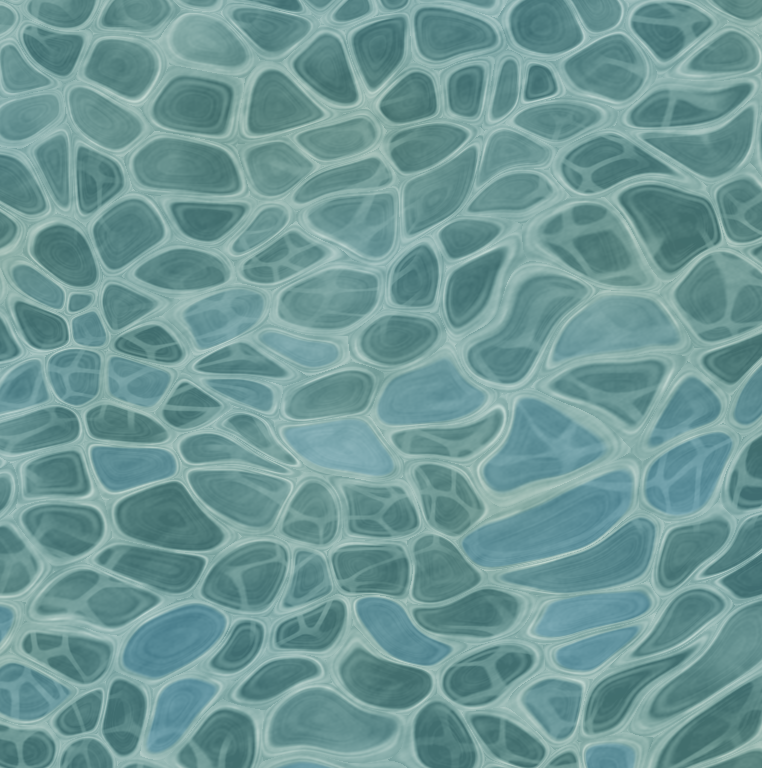
A WebGL 2 fragment shader for this texture:

```glsl
#version 300 es
precision highp float;
// Rippled water painted as a pale, hand-drawn net over deep teal pools.
// Rounded Voronoi cells on a warped, tilted plane form the net; a finer net,
// contour-following brush streaks and thin crests layer the paint on top.

uniform vec2 u_resolution;
out vec4 fragColor;

const vec3 DEEP_TEAL = vec3(0.255, 0.43, 0.435);
const vec3 PALE_FOAM = vec3(0.67, 0.775, 0.755);
const vec3 BLUE_SHIFT = vec3(-0.035, -0.005, 0.05);

vec2 hash2(vec2 p) {
    vec3 q = fract(p.xyx * vec3(0.1031, 0.1030, 0.0973));
    q += dot(q, q.yzx + 33.33);
    return fract((q.xx + q.yz) * q.zy);
}

float noise(vec2 p) {
    vec2 i = floor(p), f = fract(p);
    f = f * f * (3.0 - 2.0 * f);
    float low = mix(hash2(i).x, hash2(i + vec2(1, 0)).x, f.x);
    float high = mix(hash2(i + vec2(0, 1)).x, hash2(i + vec2(1, 1)).x, f.x);
    return mix(low, high, f.y);
}

float fbm(vec2 p) {
    float sum = 0.0, gain = 0.53;
    for (int i = 0; i < 4; i++) {
        sum += gain * noise(p);
        p = mat2(1.6, 1.2, -1.2, 1.6) * p + 7.3;
        gain *= 0.5;
    }
    return sum;
}

vec2 warp(vec2 p, float seed) {
    return vec2(noise(p + seed), noise(p + seed + 41.7)) - 0.5;
}

vec2 rotate(vec2 p, float angle) {
    float c = cos(angle), s = sin(angle);
    return vec2(c * p.x + s * p.y, c * p.y - s * p.x);
}

// Rounded cells: x = distance to the border, y = cell random, zw = offset to its seed.
vec4 cells(vec2 p, float sharpness) {
    vec2 base = floor(p), f = fract(p), nearId = vec2(0), nearOffset = vec2(0);
    float best = 9.0;
    for (int y = -1; y <= 1; y++)
    for (int x = -1; x <= 1; x++) {
        vec2 g = vec2(x, y);
        vec2 r = g + 0.06 + 0.88 * hash2(base + g) - f;
        if (dot(r, r) < best) { best = dot(r, r); nearId = g; nearOffset = r; }
    }
    float sum = 0.0;
    for (int y = -2; y <= 2; y++)
    for (int x = -2; x <= 2; x++) {
        vec2 g = nearId + vec2(x, y);
        vec2 r = g + 0.06 + 0.88 * hash2(base + g) - f;
        vec2 gap = r - nearOffset;
        if (dot(gap, gap) > 0.0001)
            sum += exp(-sharpness * dot(0.5 * (nearOffset + r), normalize(gap)));
    }
    return vec4(-log(sum) / sharpness, hash2(base + nearId + 71.0).y, nearOffset);
}

// Brush marks that run along the outline of a cell.
float contourStreak(vec4 cell, float density) {
    return noise(cell.zw * 2.5 + cell.x * density * vec2(1.0, -0.75) + cell.y * 57.0);
}

// Coverage of a band of the given half width around zero.
float band(float d, float halfWidth, float soft) {
    return 1.0 - smoothstep(halfWidth - soft, halfWidth + soft, d);
}

// Plane with larger pools at upper left and steeper tilt at upper right.
vec2 waterPlane(vec2 p) {
    vec2 swell = p - vec2(0.23, 0.8);
    p -= 0.36 * swell * exp(-14.0 * dot(swell, swell));
    float tilt = 0.12 + 0.36 * smoothstep(0.7, 1.6, p.x + p.y);
    vec2 q = rotate(p - 0.5, tilt) * vec2(9.6, 13.4);
    return q + 1.7 * warp(p * 3.4, 3.0) + 0.5 * warp(p * 11.0, 19.0);
}

void main() {
    vec2 p = gl_FragCoord.xy / u_resolution;
    vec2 plane = waterPlane(p);
    vec4 pool = cells(plane + 20.0, 14.0);
    vec4 ripple = cells(plane * 1.45 + 1.3 * warp(p * 6.0, 60.0) + 80.0, 18.0);
    float streak = contourStreak(pool, 30.0);
    float grain = fbm(rotate(p, 0.45) * vec2(22.0, 75.0));
    float patches = fbm(p * 5.0 + 12.0);

    // Pool fill, with milky veils gathered near the centre
    vec2 middle = p - vec2(0.45, 0.5);
    float veil = smoothstep(0.5, 0.78, patches) + 0.55 * exp(-22.0 * dot(middle, middle));
    float tone = 0.04 + 0.3 * pool.y * pool.y + 0.28 * veil;
    tone += 0.24 * (grain - 0.5) + 0.12 * (streak - 0.5);

    // Finer translucent net and a soft inner rim
    float rippleMask = smoothstep(0.35, 0.6, noise(p * 8.0 + 33.0));
    float thin = band(ripple.x, 0.03 + 0.07 * noise(p * 17.0), 0.035);
    tone = mix(tone, 0.6 + 0.4 * (grain - 0.5), 0.65 * thin * rippleMask);
    float webWidth = 0.035 + 0.085 * noise(p * 13.0 + 5.0);
    float rim = band(abs(pool.x - webWidth - 0.07), 0.025, 0.025);
    tone = mix(tone, 0.5, 0.6 * rim * smoothstep(0.3, 0.7, noise(p * 15.0 + 90.0)));

    // Main net, streaked along its strokes, with bright crests
    float web = band(pool.x, webWidth, 0.028);
    float webTone = 0.77 + 0.42 * (streak - 0.5) + 0.38 * (grain - 0.5);
    float crest = band(abs(pool.x - 0.5 * webWidth), 0.012, 0.014);
    webTone += 0.24 * crest * smoothstep(0.45, 0.7, noise(p * 24.0 + 8.0));
    tone = mix(tone, webTone, 0.94 * web);

    // Palette, cool blue pools and canvas tooth
    tone = clamp(tone + 0.05 * (noise(p * 260.0) - 0.5), 0.0, 1.2);
    vec3 color = mix(DEEP_TEAL, PALE_FOAM, tone);
    color += vec3(0.0, 0.02, 0.015) * 4.0 * tone * max(1.0 - tone, 0.0);
    float blue = smoothstep(0.6, 0.95, pool.y) * smoothstep(0.85, 0.25, p.y);
    color += BLUE_SHIFT * (blue * (1.0 - web) + 0.5 * (noise(p * 6.0 + 50.0) - 0.5));
    fragColor = vec4(color, 1.0);
}
```
